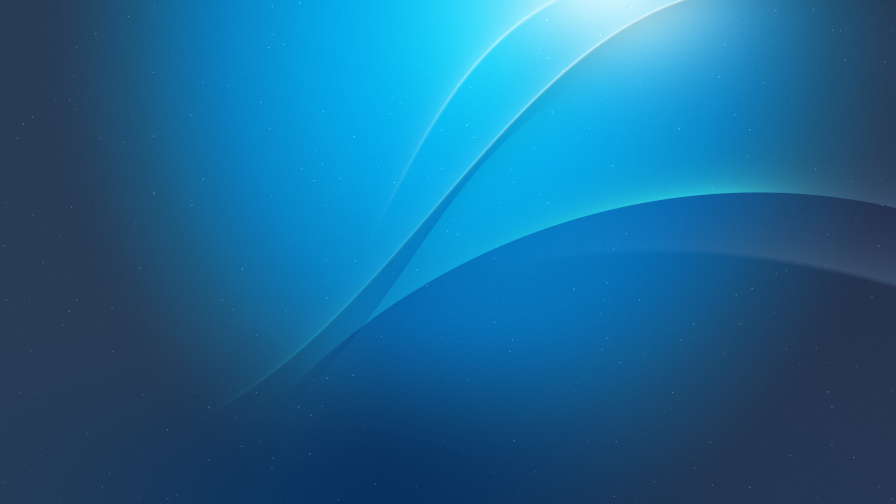
Reproduce this background procedurally as a WebGL 2 fragment shader.

```glsl
#version 300 es
precision highp float;
// Draws a cyan glow on dark navy, crossed by sweeping curved sheets with lit rims.
uniform vec2 u_resolution;
out vec4 outColor;

const vec3 NAVY = vec3(0.155, 0.235, 0.335);
const vec3 STEEL = vec3(0.10, 0.365, 0.53);
const vec3 AZURE = vec3(0.035, 0.50, 0.76);
const vec3 SKY = vec3(0.02, 0.67, 0.92);
const vec3 CYAN = vec3(0.05, 0.82, 0.98);
const vec3 DEEP_BLUE = vec3(0.01, 0.20, 0.39);
const vec3 ICE = vec3(0.86, 0.98, 1.0);
const vec3 AQUA = vec3(0.20, 0.84, 0.88);
const vec3 HAZE = vec3(0.27, 0.39, 0.52);

float hash(vec2 p) {
  vec3 q = fract(vec3(p.xyx) * 0.1031);
  q += dot(q, q.yzx + 33.33);
  return fract((q.x + q.y) * q.z);
}

vec2 bezier(vec2 a, vec2 b, vec2 c, vec2 d, float t) {
  float s = 1.0 - t;
  return s * s * s * a + 3.0 * s * s * t * b + 3.0 * s * t * t * c + t * t * t * d;
}

// Signed distance (positive above) and parameter of a curve that advances in x.
vec2 sweep(vec2 p, vec2 a, vec2 b, vec2 c, vec2 d) {
  float t = 0.5, stride = 0.25;
  for (int i = 0; i < 16; i++) {
    t += bezier(a, b, c, d, t).x < p.x ? stride : -stride;
    stride *= 0.5;
  }
  float s = 1.0 - t;
  vec2 tangent = s * s * (b - a) + 2.0 * s * t * (c - b) + t * t * (d - c);
  float rise = p.y - bezier(a, b, c, d, t).y;
  return vec2(rise * tangent.x / length(tangent), t);
}

float bell(float x, float width) {
  return exp(-x * x / (width * width));
}

// Light that starts sharply at an edge and decays on its positive side.
float sideGlow(float d, float width, float aa) {
  return smoothstep(-aa, aa, d) * exp(-max(d, 0.0) / width);
}

vec3 glowRamp(float r) {
  vec3 c = mix(CYAN, SKY, smoothstep(0.0, 0.40, r));
  c = mix(c, AZURE, smoothstep(0.30, 0.70, r));
  c = mix(c, STEEL, smoothstep(0.58, 0.88, r));
  return mix(c, NAVY, smoothstep(0.76, 1.08, r));
}

// Sparse round specks, one candidate in each grid cell.
float specks(vec2 p, float cells) {
  vec2 g = p * cells, id = floor(g);
  vec2 center = 0.2 + 0.6 * vec2(hash(id + 7.0), hash(id + 19.0));
  float chance = hash(id + 41.0);
  return smoothstep(0.09, 0.02, length(fract(g) - center)) * smoothstep(0.85, 1.0, chance);
}

void main() {
  vec2 p = gl_FragCoord.xy / u_resolution.y;
  float aa = 0.7 / u_resolution.y;

  vec2 mainEdge = sweep(p, vec2(0.231, 0.109), vec2(0.787, 0.241), vec2(0.972, 0.977), vec2(1.481, 1.028));
  vec2 upperEdge = sweep(p, vec2(0.671, 0.398), vec2(0.81, 0.653), vec2(0.903, 0.942), vec2(1.181, 1.032));
  vec2 arc = sweep(p, vec2(0.509, 0.155), vec2(0.856, 0.56), vec2(1.389, 0.699), vec2(1.829, 0.574));
  vec2 lowerArc = sweep(p, vec2(0.856, 0.421), vec2(1.157, 0.537), vec2(1.481, 0.525), vec2(1.852, 0.412));
  vec2 fold = sweep(p, vec2(0.463, 0.109), vec2(0.833, 0.363), vec2(0.833, 0.676), vec2(1.204, 0.861));

  // Broad glow and the blue floor
  vec3 color = glowRamp(length((p - vec2(0.95, 0.95)) / vec2(0.81, 1.0)));
  float floorTint = smoothstep(0.38, 0.0, p.y) * bell(p.x - 0.72, 0.50);
  color = mix(color, DEEP_BLUE, 0.85 * floorTint);

  // Shade under the large arc and inside the fold
  float arcFade = smoothstep(0.03, 0.25, arc.y);
  float below = smoothstep(aa, -aa, arc.x) * arcFade;
  float shade = 0.06 + 0.17 * exp(min(arc.x, 0.0) / 0.25);
  color *= 1.0 - below * shade * vec3(0.7, 1.0, 0.55);
  float foldFade = smoothstep(0.05, 0.4, fold.y) * smoothstep(1.0, 0.55, fold.y);
  float inFold = sideGlow(fold.x, 0.045, aa) * smoothstep(aa, -aa, mainEdge.x);
  color *= 1.0 - foldFade * inFold * vec3(0.25, 0.17, 0.07);

  // Pale light entering from the top
  vec2 toLight = (p - vec2(1.21, 1.03)) / vec2(0.23, 0.16);
  color = mix(color, ICE, 0.95 * exp(-dot(toLight, toLight)));

  // Rims of the two rising sheets
  float upperFade = smoothstep(0.1, 0.9, upperEdge.y);
  float upperRim = 0.45 * sideGlow(upperEdge.x, 0.028, aa) + 0.4 * bell(upperEdge.x, 0.0035);
  color = mix(color, ICE, upperFade * upperRim);
  float mainFade = smoothstep(0.08, 0.35, mainEdge.y);
  float mainRim = 0.22 * sideGlow(mainEdge.x, 0.025, aa) + 0.30 * bell(mainEdge.x, 0.003);
  float mainHeat = mix(0.6, 1.8, smoothstep(0.4, 0.9, mainEdge.y));
  color = mix(color, mix(AQUA, ICE, smoothstep(0.2, 0.7, mainEdge.y)), mainFade * mainRim * mainHeat);
  color *= 1.0 - 0.10 * mainFade * sideGlow(-mainEdge.x, 0.035, aa);

  // Aqua rim of the arc, turning to haze at the right
  float aquaFade = arcFade * smoothstep(1.75, 1.42, p.x);
  float aquaRim = sideGlow(arc.x, 0.032, aa) * mix(0.15, 0.75, smoothstep(0.8, 1.35, p.x));
  color = mix(color, AQUA, aquaFade * aquaRim);
  float hazeFade = smoothstep(1.35, 1.7, p.x);
  color = mix(color, HAZE, 0.55 * hazeFade * sideGlow(arc.x, 0.045, aa));
  float ribbon = sideGlow(lowerArc.x, 0.075, 0.008) * below;
  color = mix(color, HAZE, 0.4 * ribbon * smoothstep(1.2, 1.65, p.x));
  color += 0.035 * ribbon * smoothstep(0.1, 0.45, lowerArc.y);

  // Fine dust and dither
  color += 0.16 * specks(p, 38.0) + 0.07 * specks(p + 3.7, 61.0);
  color += (hash(floor(p * 288.0)) - 0.5) * 0.008;
  outColor = vec4(clamp(color, 0.0, 1.0), 1.0);
}
```
